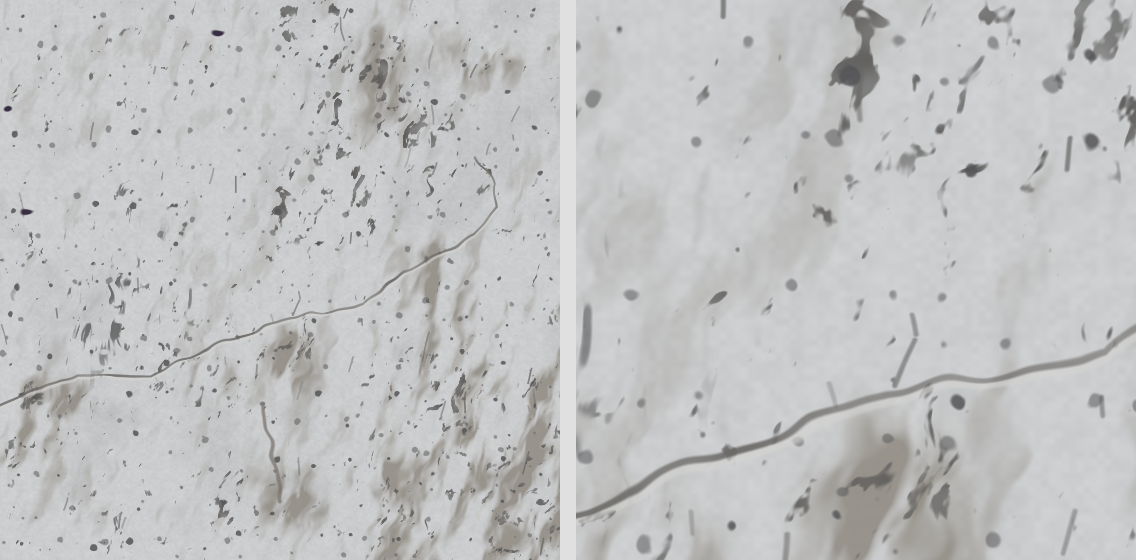
Left: the whole. Right: its middle third, enlarged.
Write a Shadertoy shader that draws this texture.

```glsl
// Weathered pale plaster: dark flakes gather in clusters, brown stains run
// downward, and one thin crack climbs from left to right. Thresholded value
// noise makes flakes and stains; distance functions make crack, hairs and dots.

// Clusters as centre.xy, radius.xy
const vec4 FLAKES[11] = vec4[11](
    vec4(.51, .95, .030, .09), vec4(.59, .97, .020, .05), vec4(.69, .86, .060, .07),
    vec4(.59, .80, .055, .06), vec4(.75, .76, .060, .04), vec4(.86, .70, .035, .05),
    vec4(.50, .56, .040, .06), vec4(.41, .10, .045, .06), vec4(.31, .35, .045, .03),
    vec4(.82, .26, .025, .16), vec4(.53, .37, .035, .06));
const vec4 STAINS[11] = vec4[11](
    vec4(.52, .36, .040, .06), vec4(.38, .32, .050, .04), vec4(.52, .11, .050, .05),
    vec4(.79, .28, .060, .11), vec4(.69, .08, .030, .13), vec4(.69, .87, .050, .09),
    vec4(.87, .89, .060, .04), vec4(.95, .12, .090, .13), vec4(.12, .29, .100, .03),
    vec4(.03, .20, .060, .08), vec4(.78, .51, .030, .07));
const vec2 CRACK[11] = vec2[11](
    vec2(-.01, .27), vec2(.14, .333), vec2(.27, .33), vec2(.36, .375),
    vec2(.52, .432), vec2(.65, .456), vec2(.72, .515), vec2(.85, .58),
    vec2(.885, .63), vec2(.882, .67), vec2(.85, .72));

float hash(vec2 p) {
    return fract(sin(dot(p, vec2(127.1, 311.7))) * 43758.5453);
}

float noise(vec2 p) {
    vec2 i = floor(p), f = fract(p);
    f = f * f * (3. - 2. * f);
    return mix(mix(hash(i), hash(i + vec2(1, 0)), f.x),
               mix(hash(i + vec2(0, 1)), hash(i + 1.), f.x), f.y);
}

float fbm(vec2 p) {
    return .55 * noise(p) + .29 * noise(p * 2.03 + 17.) + .16 * noise(p * 4.1 + 41.);
}

float segment(vec2 p, vec2 a, vec2 b) {
    vec2 ab = b - a;
    return length(p - a - ab * clamp(dot(p - a, ab) / dot(ab, ab), 0., 1.));
}

// Soft coverage of a set of elliptical clusters
float clusters(vec2 p, vec4 set[11]) {
    float sum = 0.;
    for (int i = 0; i < 11; i++) {
        vec2 q = (p - set[i].xy) / set[i].zw;
        sum += exp(-dot(q, q));
    }
    return min(sum, 1.);
}

// Short leaning hairs, scattered over the canvas
float hairs(vec2 p) {
    float ink = 0.;
    for (float i = 0.; i < 46.; i++) {
        vec2 a = vec2(hash(vec2(i, 1.3)), hash(vec2(i, 7.7)));
        float lean = mix(-.25, .5, hash(vec2(i, 3.1)));
        vec2 b = a + vec2(lean, 1.) * mix(.008, .05, pow(hash(vec2(i, 5.9)), 2.));
        float d = segment(p, a, b);
        ink = max(ink, (1. - smoothstep(.0004, .0026, d)) * mix(.25, .8, hash(vec2(i, 9.2))));
    }
    return ink;
}

// One irregular dot in some cells of a grid
float dots(vec2 p, float count, float share) {
    vec2 cell = floor(p * count), q = fract(p * count);
    vec2 centre = .25 + .5 * vec2(hash(cell + 2.7), hash(cell + 8.1));
    float radius = mix(.0015, .0055, pow(hash(cell + 4.4), 2.));
    float d = length(q - centre) / count + .004 * (noise(p * 160.) - .5);
    return step(hash(cell), share) * (1. - smoothstep(radius - .001, radius + .0018, d));
}

void mainImage(out vec4 fragColor, in vec2 fragCoord) {
    vec2 p = fragCoord / iResolution.xy;
    vec2 warp = vec2(noise(p * 38.), noise(p * 38. + 60.)) - .5;
    vec2 q = p + .014 * warp;
    vec2 leaning = vec2(q.x - .3 * q.y, q.y);

    // Pale ground with faint mottling and fine grain
    vec3 color = vec3(.797, .803, .808);
    color -= .035 * smoothstep(.5, .8, fbm(p * vec2(11., 8.)));
    color += .030 * (noise(p * 240.) - .5) + .022 * (noise(p * 90.) - .5);

    // Brown stains, streaked downward and stronger at the lower right
    float lowerRight = smoothstep(.45, .95, p.x) * (1. - smoothstep(.3, .75, p.y));
    float stained = clusters(q, STAINS);
    float streaks = fbm(leaning * vec2(38., 13.));
    float stain = smoothstep(.32, .75, streaks) * stained
                + .55 * lowerRight * smoothstep(.45, .75, streaks)
                + .20 * smoothstep(.56, .78, streaks);
    stain *= .65 + .7 * noise(leaning * vec2(130., 70.));
    color = mix(color, vec3(.56, .54, .505), clamp(stain, 0., .85));

    // Dark flakes: clusters, an arch, and sparse crumbs beside the stains
    float bow = length((q - vec2(.575, .61)) / vec2(.08, .115)) - 1.;
    float arch = exp(-bow * bow * 18.) * smoothstep(.5, .57, p.y);
    float density = max(clusters(q, FLAKES), arch) * (.6 + .65 * noise(p * 24.));
    density = max(density, .5 * stained + .3 * lowerRight);
    density = max(density, .52 * noise(p * 9. + 30.));
    float edge = .88 - .36 * min(density, 1.);
    float flake = smoothstep(edge - .03, edge + .09, fbm(leaning * vec2(92., 58.)));
    color = mix(color, vec3(.34, .335, .33), flake * mix(.5, .95, noise(p * 65.)));

    // Upright broken strokes at the left
    vec2 r = (p - vec2(.2, .46)) / vec2(.19, .13);
    float strokes = fbm(vec2(q.x - .12 * q.y, q.y) * vec2(72., 17.));
    strokes = smoothstep(.67, .78, strokes) * exp(-dot(r, r) * dot(r, r));
    color = mix(color, vec3(.36), .85 * strokes * smoothstep(.25, .55, noise(p * 70.)));

    // Hairs, scattered dots, and a long stained run below the crack
    color = mix(color, vec3(.40, .395, .39), hairs(p + .005 * warp));
    float specks = max(dots(p, 15., .45), .6 * dots(p + .37, 33., .22));
    color = mix(color, vec3(.33, .33, .34), .85 * specks);
    float run = segment(q, vec2(.468, .28), vec2(.498, .11));
    color = mix(color, vec3(.45, .43, .41), .7 * (1. - smoothstep(.001, .005, run)));

    // Violet chips near the upper left
    for (float i = 0.; i < 3.; i++) {
        vec2 centre = vec2(.015 + .035 * i + .15 * i * (i - 1.), .81 - .445 * i + .256 * i * i);
        float chip = length((q - centre) * vec2(.7, 1.3));
        color = mix(color, vec3(.22, .18, .26), 1. - smoothstep(.005, .010, chip));
    }

    // Crack with a pale lip along its lower side
    float crack = 1., lip = 1.;
    for (int i = 0; i < 10; i++) {
        vec2 s = p + .009 * warp;
        crack = min(crack, segment(s, CRACK[i], CRACK[i + 1]));
        lip = min(lip, segment(s + vec2(-.001, .004), CRACK[i], CRACK[i + 1]));
    }
    color = mix(color, vec3(.83, .83, .82), .6 * (1. - smoothstep(.001, .004, lip)));
    float worn = mix(.45, .95, noise(p * 30. + 5.));
    color = mix(color, vec3(.42, .41, .40), worn * (1. - smoothstep(.0008, .0032, crack)));

    fragColor = vec4(color, 1.);
}
```
